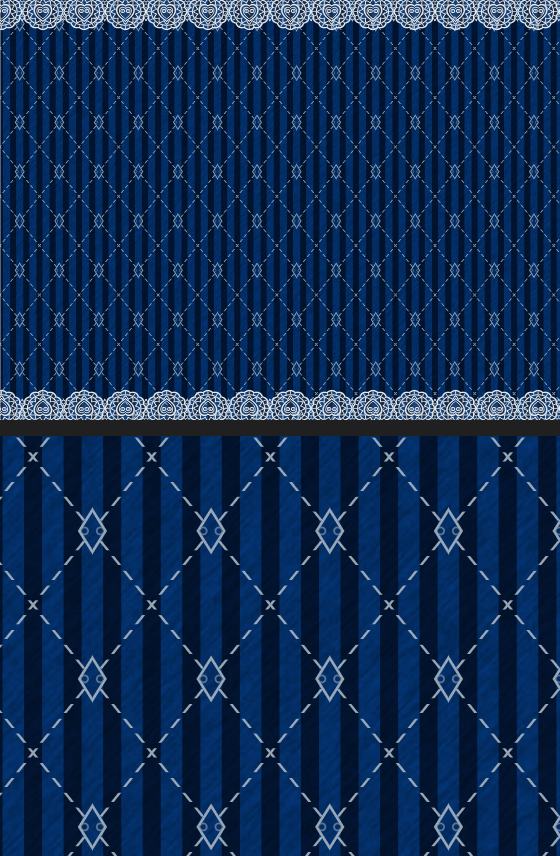
Top: the whole. Bottom: its middle third, enlarged.
This pattern is drawn by a WebGL 1 fragment shader. Its source:

```glsl
precision highp float;

uniform vec2 u_resolution;

float unitsPerPixel;

float hash(vec2 p) {
    vec3 q = fract(vec3(p.xyx) * 0.1031);
    q += dot(q, q.yzx + 33.33);
    return fract((q.x + q.y) * q.z);
}

float noise(vec2 p) {
    vec2 i = floor(p);
    vec2 f = fract(p);
    f = f * f * (3.0 - 2.0 * f);
    return mix(mix(hash(i), hash(i + vec2(1.0, 0.0)), f.x),
               mix(hash(i + vec2(0.0, 1.0)), hash(i + 1.0), f.x), f.y);
}

// Coverage of the side where the distance is negative
float fill(float d) {
    return clamp(0.5 - d / unitsPerPixel, 0.0, 1.0);
}

// Coverage of a line around distance zero, also right below one pixel
float stroke(float d, float halfWidth) {
    return fill(d - halfWidth) - fill(d + halfWidth);
}

// Signed offset to the nearest integer
vec2 nearest(vec2 x) {
    return fract(x + 0.5) - 0.5;
}

float hexEdge(vec2 p) {
    vec2 s = vec2(1.0, 1.732);
    vec2 a = mod(p, s) - 0.5 * s;
    vec2 b = mod(p - 0.5 * s, s) - 0.5 * s;
    vec2 g = abs(dot(a, a) < dot(b, b) ? a : b);
    return 0.5 - max(g.x, dot(g, 0.5 * s));
}

vec3 fabric(vec2 p) {
    // Three stripes per column of diamonds
    float stripe = abs(nearest(vec2((p.x - 27.0) / 18.083)).x) * 18.083;
    vec3 col = mix(vec3(0.008, 0.075, 0.18), vec3(0.01, 0.178, 0.395), fill(stripe - 4.9));

    // Brushed diagonal grain and woven speckle
    vec2 grain = vec2(p.x + p.y, p.x - p.y);
    float wear = noise(grain * vec2(0.09, 0.55)) + 0.6 * noise(p * 0.7) - 0.8;
    return col * (1.0 + 0.24 * wear);
}

float stitching(vec2 p) {
    vec2 cell = vec2(54.25, 67.65);
    vec2 c = (p - vec2(27.0, 70.0)) / cell;
    vec2 q = nearest(c) * cell;

    // Two families of dashed diagonals
    vec2 d = nearest(vec2(c.x + c.y, c.x - c.y)) * 42.3;
    float dash = fill((abs(nearest(c * 10.0).y) - 0.31) * 8.67);
    float lines = max(stroke(d.x, 0.55), stroke(d.y, 0.55)) * dash;

    // Small rhombus with a ring at each side
    float rhombus = (abs(q.x) / 6.0 + abs(q.y) / 9.6 - 1.0) * 5.09;
    float ring = length(vec2(abs(q.x) - 3.6, q.y)) - 1.6;
    lines *= 1.0 - fill(rhombus);
    return max(lines, max(stroke(rhombus, 0.6), 0.6 * stroke(ring, 0.4)));
}

// Lace as white coverage; v is the height above the nearer border
float lace(float x, float v) {
    float u = mod(x + 26.1, 56.6) - 28.3;
    vec2 m = vec2(u * 0.88, v - 16.0);
    float r = length(m);
    float a = atan(m.x, m.y);

    // Scalloped medallion with a beaded rim and a ring of petals
    float rim = r - 22.3 - 2.0 * abs(cos(a * 6.0));
    float inner = r - 18.6;
    float spokes = stroke(nearest(vec2(a * 24.0 / 6.2832)).x * r * 0.262, 0.6);
    float motif = max(stroke(rim, 1.0), stroke(inner, 0.75));
    motif = max(motif, spokes * fill(rim) * fill(-inner));
    motif = max(motif, stroke((r - 15.0 - 2.0 * cos(a * 12.0)) * 0.65, 0.7));

    // Nested hearts pointing away from the border, with curls
    vec2 h = vec2(m.x, -m.y - 1.9 * sqrt(abs(m.x) + 0.3) + 4.0);
    float heart = length(h);
    motif = max(motif, max(stroke(heart - 10.5, 1.0), stroke(heart - 7.2, 0.6)));
    vec2 curl = vec2(abs(m.x) - 3.3, m.y + 1.0);
    motif = max(motif, max(stroke(length(curl) - 2.2, 0.7), fill(length(curl) - 0.7)));

    // Honeycomb net between medallions
    float hem = v - 27.0 - 1.5 * cos(u * 1.332);
    float net = stroke(hexEdge(vec2(u, v) / 4.72) * 4.72, 0.65) * fill(hem);
    net = max(net, stroke(hem, 0.9));
    float backing = 0.1 * fill(min(rim, hem));
    return max(max(motif, 0.85 * net * fill(-rim)), backing);
}

void main() {
    // The canvas is 576 units high
    unitsPerPixel = 576.0 / u_resolution.y;
    vec2 p = gl_FragCoord.xy * unitsPerPixel;

    vec3 col = fabric(p);
    col = mix(col, vec3(0.66, 0.71, 0.76), 0.9 * stitching(p));

    float v = min(p.y, 576.0 - p.y);
    col = mix(col, vec3(0.88, 0.91, 0.94), lace(p.x, v));

    // Pale selvage on the left
    col = mix(col, vec3(0.81, 0.85, 0.88), 0.7 * fill(p.x - 0.8));
    gl_FragColor = vec4(col, 1.0);
}
```
